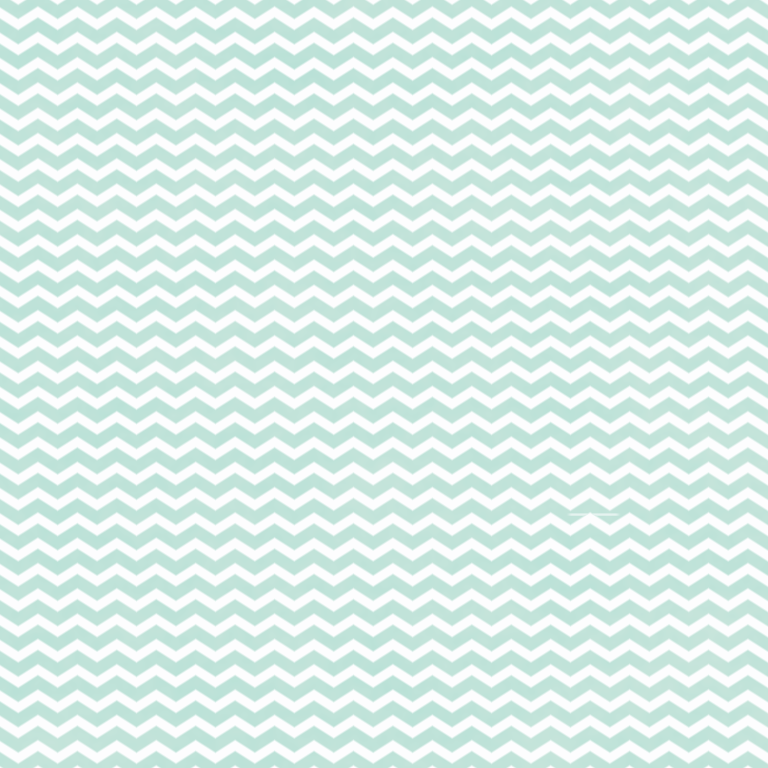
Write a three.js fragment shader that draws this pattern.

```glsl
// Fine white chevron stripes on softly mottled mint paper.
varying vec2 vUv;

#define COLUMNS 19.47                 // zigzags across
#define ROWS 30.36                    // stripes up
#define ORIGIN vec2(-0.002, 0.9844)   // crest of one white stripe
#define RISE 0.0163                   // crest to trough
#define WHITE_SHARE 0.435             // white part of one row
#define SOFTNESS 0.0021               // half width of the blurred edge
#define WHITE vec3(0.992, 0.994, 0.998)
#define MINT_DEEP vec3(0.725, 0.882, 0.842)
#define MINT_PALE vec3(0.785, 0.898, 0.860)

vec2 hashGradient(vec2 cell) {
  float h = fract(sin(dot(cell, vec2(127.1, 311.7))) * 4375.85);
  return vec2(cos(6.2832 * h), sin(6.2832 * h));
}

float gradientNoise(vec2 p) {
  vec2 i = floor(p);
  vec2 f = p - i;
  vec2 u = f * f * f * (f * (f * 6.0 - 15.0) + 10.0);
  vec2 e = vec2(1.0, 0.0);
  float bottom = mix(dot(hashGradient(i), f),
                     dot(hashGradient(i + e.xy), f - e.xy), u.x);
  float top = mix(dot(hashGradient(i + e.yx), f - e.yx),
                  dot(hashGradient(i + e.xx), f - e.xx), u.x);
  return mix(bottom, top, u.y);
}

// Sum of octaves for the watery tint
float mottle(vec2 p) {
  float sum = 0.0;
  float weight = 0.5;
  for (int i = 0; i < 4; i++) {
    sum += weight * gradientNoise(p);
    p = p * 2.3 + 17.0;
    weight *= 0.6;
  }
  return sum;
}

// Distance to the nearest repeat of a period of one, 0 to 0.5
float nearest(float x) {
  return abs(fract(x + 0.5) - 0.5);
}

// Coverage of the white zigzags
float chevron(vec2 p) {
  float drop = 2.0 * RISE * nearest(p.x * COLUMNS);
  float offset = nearest((p.y + drop) * ROWS) / ROWS;
  float halfWidth = 0.5 * WHITE_SHARE / ROWS;
  return 1.0 - smoothstep(-SOFTNESS, SOFTNESS, offset - halfWidth);
}

// Faint horizontal scuff that bridges two troughs
float scuff(vec2 p) {
  vec2 d = abs(p - vec2(0.773, 0.330));
  return 0.6 * (1.0 - smoothstep(0.028, 0.036, d.x))
             * (1.0 - smoothstep(0.0006, 0.0024, d.y));
}

void main() {
  // Mint ground, a little paler toward the right
  float tint = 0.42 + 0.16 * vUv.x + 0.9 * mottle(vUv * vec2(5.0, 6.0));
  tint += 0.25 * gradientNoise(vUv * 75.0);
  vec3 mint = mix(MINT_DEEP, MINT_PALE, clamp(tint, 0.0, 1.0));

  // White stripes and wear
  float cover = max(chevron(vUv - ORIGIN), scuff(vUv));
  gl_FragColor = vec4(mix(mint, WHITE, cover), 1.0);
}
```
